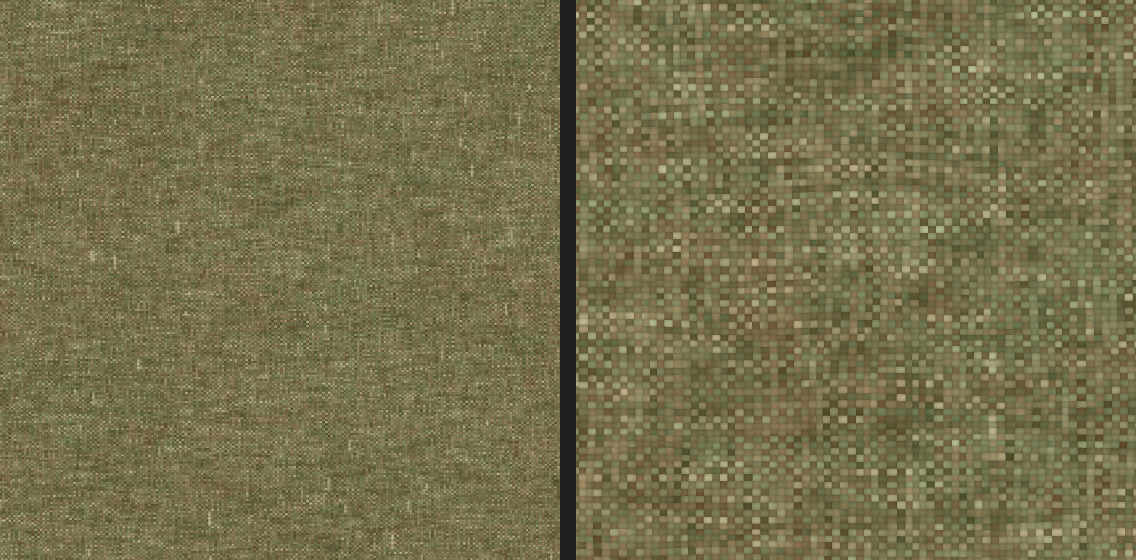
Left, the full canvas; right, a detail of the centre.
A Shadertoy shader for this texture:

```glsl
#define THREADS vec2(212.0, 250.0)
#define WARP_COLOR vec3(0.438, 0.400, 0.262)
#define WEFT_COLOR vec3(0.488, 0.480, 0.340)
#define SLUB_COLOR vec3(0.74, 0.71, 0.58)
#define HUE_SHIFT vec3(0.034, -0.018, -0.008)
#define STREAK_CONTRAST 0.135
#define RELIEF 0.24
#define SLUB_CHANCE 0.013
#define SAMPLES 3

float hash(vec2 p) {
    vec3 q = fract(vec3(p.xyx) * 0.1031);
    q += dot(q, q.yzx + 33.33);
    return fract((q.x + q.y) * q.z);
}

// Smooth value noise in the range -1 to 1
float noise(vec2 p) {
    vec2 i = floor(p), f = fract(p);
    f = f * f * (3.0 - 2.0 * f);
    float low = mix(hash(i), hash(i + vec2(1, 0)), f.x);
    float high = mix(hash(i + vec2(0, 1)), hash(i + vec2(1, 1)), f.x);
    return 2.0 * mix(low, high, f.y) - 1.0;
}

// Variation along one yarn, independent of its neighbours
float yarn(float id, float along, float seed) {
    float row = id + seed;
    return 0.62 * noise(vec2(along * 0.17, row)) + 0.62 * noise(vec2(along * 0.6 + 71.0, row + 400.0));
}

// Short pale thickening on a few warp yarns
float slub(vec2 p, float id) {
    float t = p.y / 9.0 + hash(vec2(id, 7.0)) * 5.0;
    float segment = floor(t);
    float chance = hash(vec2(id + 31.0, segment + 11.0));
    float strength = smoothstep(1.0 - SLUB_CHANCE * 2.0, 1.0, chance);
    float halfLength = mix(0.10, 0.48, hash(vec2(id + 3.0, segment + 57.0)));
    float taper = 1.0 - smoothstep(halfLength * 0.5, halfLength, abs(fract(t) - 0.5));
    return strength * taper;
}

vec3 cloth(vec2 uv) {
    // Slightly uneven thread spacing
    vec2 p = uv * THREADS;
    p += 0.35 * vec2(noise(uv * vec2(70.0, 14.0)), noise(uv * vec2(14.0, 70.0) + 20.0));
    vec2 id = floor(p), f = fract(p) - 0.5;

    // Plain weave with rounded yarns
    bool weftOnTop = mod(id.x + id.y, 2.0) < 1.0;
    vec2 axis = weftOnTop ? f : f.yx;
    float relief = 1.0 - 2.4 * axis.y * axis.y - 1.0 * axis.x * axis.x;

    // Streaks: horizontal in the weft, vertical in the warp
    float bundle = noise(uv * vec2(30.0, 140.0) + 40.0);
    float weftTone = yarn(id.y, p.x, 100.0) + 0.24 * bundle;
    float warpTone = 0.8 * yarn(id.x, p.y, 900.0) + 0.18 * bundle;
    float tone = weftOnTop ? weftTone : warpTone;
    tone += 0.5 * max(tone - 0.45, 0.0);

    // Brown and green drift, from broad patches down to single yarns
    float patches = 0.28 * noise(uv * vec2(5.0, 7.0) + 3.0) + 0.30 * noise(uv * vec2(20.0, 55.0) + 9.0);
    float dye = weftOnTop ? noise(vec2(p.x * 0.16, id.y + 1500.0)) : noise(vec2(id.x + 1900.0, p.y * 0.14));
    float hue = 0.7 * patches + 0.85 * dye;

    vec3 color = weftOnTop ? WEFT_COLOR : WARP_COLOR;
    color += STREAK_CONTRAST * tone * vec3(1.0, 0.98, 0.90) + HUE_SHIFT * hue;
    color += 0.010 * noise(uv * 9.0 + 60.0);
    color = mix(color, SLUB_COLOR, slub(p, id.x) * (weftOnTop ? 0.45 : 0.9));
    return color * (1.0 + RELIEF * (relief - 0.72));
}

void mainImage(out vec4 fragColor, in vec2 fragCoord) {
    // Average several points per pixel to smooth the fine threads
    vec3 sum = vec3(0.0);
    for (int y = 0; y < SAMPLES; y++) {
        for (int x = 0; x < SAMPLES; x++) {
            vec2 offset = (vec2(x, y) + 0.5) / float(SAMPLES) - 0.5;
            sum += cloth((fragCoord + offset) / iResolution.y);
        }
    }
    fragColor = vec4(clamp(sum / float(SAMPLES * SAMPLES), 0.0, 1.0), 1.0);
}
```
